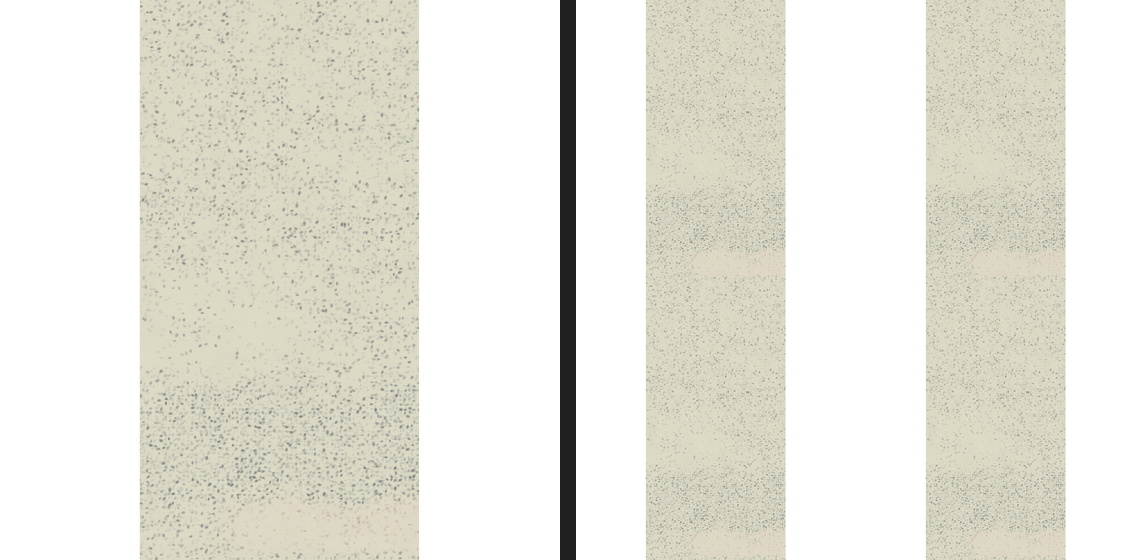
Left, the tile; right, the same tile 2 across and 2 down.
Give the GLSL for this texture, as a Shadertoy shader.

```glsl
const float TAU = 6.2831853;

// Four random values from 0 to 1 for one grid cell
vec4 hash4(vec2 cell, float seed) {
    uvec3 q = uvec3(uint(cell.x), uint(cell.y), uint(seed)) * 1664525u + 1013904223u;
    q.x += q.y * q.z; q.y += q.z * q.x; q.z += q.x * q.y;
    q ^= q >> 16u;
    q.x += q.y * q.z; q.y += q.z * q.x; q.z += q.x * q.y;
    return vec4(q & 0xffffu, (q.x >> 16u) ^ (q.y & 0xffffu)) / 65535.0;
}

// Uneven drifts from layered sines, whole periods only
float clouds(vec2 p) {
    vec2 t = TAU * p;
    float broad = sin(3.0 * t.x + 2.0 * sin(2.0 * t.y) + 1.0) * sin(4.0 * t.y + sin(3.0 * t.x));
    float middle = sin(8.0 * t.x + 5.0 * t.y + 2.0 * sin(5.0 * t.x - 4.0 * t.y));
    float fine = sin(17.0 * t.x - 9.0 * t.y + 2.0 * sin(11.0 * t.y + 6.0 * t.x));
    return 0.5 * broad + 0.3 * middle + 0.2 * fine;
}

float wobble(vec2 p) {
    return 0.009 * sin(TAU * 5.0 * p.x + 1.0) + 0.004 * sin(TAU * 13.0 * p.x);
}

// Rosy, almost bare patch near the bottom
float rosyPatch(vec2 p) {
    return smoothstep(0.0, 0.03, p.y) * (1.0 - smoothstep(0.09, 0.115, p.y + wobble(p)))
         * smoothstep(0.37, 0.44, p.x + 0.6 * p.y - 0.04);
}

float vein(vec2 p, vec2 start, float slope) {
    float offset = (p.y - start.y - slope * (p.x - start.x)) / 0.008;
    return exp(-offset * offset) * smoothstep(start.x, start.x + 0.08, p.x);
}

// Chance that a grain exists at a place
float grainDensity(vec2 p) {
    float y = p.y + wobble(p);
    float band = smoothstep(0.05, 0.14, y) * (1.0 - smoothstep(0.26, 0.35, y));
    float quiet = smoothstep(0.32, 0.36, y) * (1.0 - smoothstep(0.47, 0.57, y))
                * (1.0 - smoothstep(0.42, 0.68, p.x));
    float cluster = exp(-dot(p - vec2(0.29, 0.64), p - vec2(0.29, 0.64)) / 0.003);
    float d = 0.40 + 0.22 * clouds(p) + 0.36 * band - 0.24 * quiet + 0.3 * cluster;
    d += 0.3 * vein(p, vec2(0.33, 0.547), 0.17) + 0.25 * vein(p, vec2(0.5, 0.38), 0.15);
    return clamp(d - 0.15 * rosyPatch(p), 0.06, 0.85);
}

// Soft, tilted oval grains scattered on a wrapping grid
float grains(vec2 p, float cells, float seed) {
    vec2 g = p * cells, home = floor(g);
    float shade = 0.0;
    for (int j = -1; j <= 1; j++)
    for (int i = -1; i <= 1; i++) {
        vec2 cell = home + vec2(i, j);
        vec2 id = mod(cell, cells);
        vec4 rnd = hash4(id, seed);
        vec4 form = hash4(id, seed + 7.0);
        float density = grainDensity((id + 0.5) / cells);
        float angle = 0.6 + 2.4 * (form.x - 0.5);
        vec2 d = g - cell - 0.15 - 0.7 * rnd.xy;
        d = mat2(cos(angle), -sin(angle), sin(angle), cos(angle)) * d;
        d /= vec2(0.50, 0.33) * mix(0.75, 1.15, form.y);
        float cover = 1.0 - smoothstep(0.2, 1.3, length(d));
        float strength = mix(0.16, 0.95, rnd.w * rnd.w) * mix(0.65, 1.1, density);
        shade = max(shade, cover * strength * step(rnd.z, density));
    }
    return shade;
}

void mainImage(out vec4 fragColor, in vec2 fragCoord) {
    vec2 p = fragCoord / iResolution.xy;
    float rosy = rosyPatch(p);

    // Cream ground with a faint drift of tone
    vec3 color = mix(vec3(0.862, 0.850, 0.772), vec3(0.868, 0.844, 0.772), rosy);
    color += 0.006 * clouds(p.yx + 0.3);

    // Pale bluish specks below, darker grey grains above
    vec3 paleGrain = mix(vec3(0.63, 0.67, 0.66), vec3(0.76, 0.71, 0.65), rosy);
    vec3 darkGrain = mix(vec3(0.47, 0.49, 0.48), vec3(0.72, 0.67, 0.61), rosy);
    color = mix(color, paleGrain, 0.6 * grains(p, 150.0, 3.0));
    color = mix(color, darkGrain, grains(p, 124.0, 20.0));

    // Upright slab on white
    float slab = 1.0 - smoothstep(0.2485, 0.2505, abs(p.x - 0.499));
    fragColor = vec4(mix(vec3(1.0), color, slab), 1.0);
}
```
